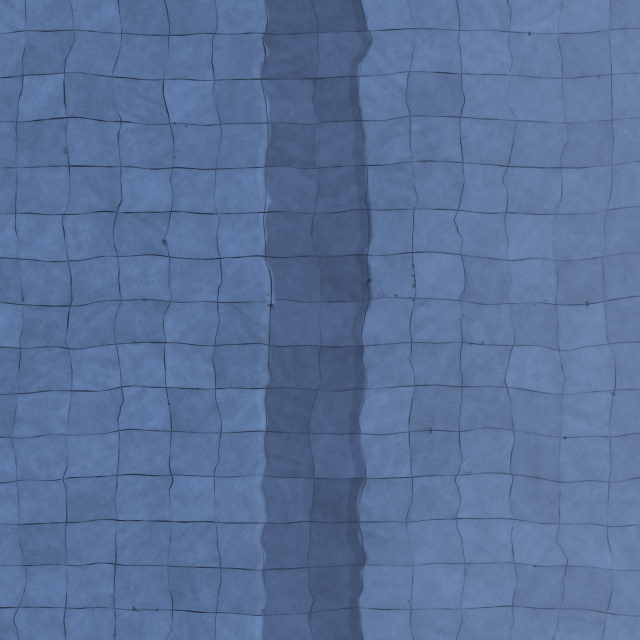
Write a Shadertoy shader that draws this texture.

```glsl
// Blue pool-floor tiles seen through rippling water, with a dark lane stripe and haze to the right.

const vec2  TILES        = vec2(13.03, 14.4);    // repeats across and down
const vec2  GRID_ORIGIN  = vec2(0.031, 0.0452);  // lower-left grout crossing
const vec2  LANE         = vec2(5.0, 7.0);       // lane edges, in tile columns
const float LINE_WIDTH   = 0.0015;
const float TILE_CONTRAST = 0.11;
const vec3  TILE_COLOR   = vec3(0.348, 0.446, 0.608);
const vec3  HAZE_COLOR   = vec3(0.428, 0.512, 0.655);
const vec3  LANE_COLOR   = vec3(0.296, 0.370, 0.512);
const vec3  GROUT_COLOR  = vec3(0.130, 0.160, 0.235);
const vec3  GLINT_COLOR  = vec3(0.460, 0.555, 0.700);

float hash(vec2 p) {
    vec3 q = fract(vec3(p.xyx) * 0.1031);
    q += dot(q, q.yzx + 33.33);
    return fract((q.x + q.y) * q.z);
}

// Value noise in -1..1
float noise(vec2 p) {
    vec2 i = floor(p), f = fract(p);
    f = f * f * (3.0 - 2.0 * f);
    float low  = mix(hash(i), hash(i + vec2(1, 0)), f.x);
    float high = mix(hash(i + vec2(0, 1)), hash(i + vec2(1, 1)), f.x);
    return 2.0 * mix(low, high, f.y) - 1.0;
}

float fbm(vec2 p) {
    float sum = 0.0, amp = 0.55;
    for (int i = 0; i < 4; i++) {
        sum += amp * noise(p);
        p = mat2(1.6, 1.2, -1.2, 1.6) * p + 7.3;
        amp *= 0.55;
    }
    return sum;
}

// Refraction: columns wobble along y, rows roll along x
vec2 ripple(vec2 p) {
    float bend = noise(vec2(p.x * 9.0, p.y * 13.0) + 3.7);
    float kink = noise(vec2(p.x * 14.0, p.y * 32.0) + 41.0);
    float roll = noise(vec2(p.x * 9.0, p.y * 3.5) + 17.0);
    float jag  = noise(vec2(p.x * 25.0, p.y * 13.0) + 63.0);
    return vec2(0.0105 * bend + 0.0080 * kink * abs(kink),
                0.0095 * roll + 0.0030 * jag);
}

// Antialiased line of a given width around distance zero
float stroke(float dist, float width, float pixel) {
    float coverage = min(width / pixel, 1.0);
    return coverage * (1.0 - smoothstep(-0.6, 0.6, (dist - 0.5 * max(width, pixel)) / pixel));
}

void mainImage(out vec4 fragColor, in vec2 fragCoord) {
    vec2 uv = fragCoord / iResolution.xy;
    float pixel = 1.0 / min(iResolution.x, iResolution.y);
    vec2 grid = (uv + ripple(uv) - GRID_ORIGIN) * TILES;
    vec2 tile = floor(grid) + 20.0;
    vec2 lineDist = abs(grid - round(grid)) / TILES;
    float haze = smoothstep(0.30, 1.05, uv.x + 0.12 * (0.5 - uv.y));

    // Base colour and the dark lane with its own wavy edges
    vec3 color = mix(TILE_COLOR, HAZE_COLOR, 0.75 * haze);
    float edge = grid.x + 0.07 * noise(vec2(3.0, uv.y * 38.0));
    float soft = 0.03 + pixel * TILES.x;
    float lane = smoothstep(-soft, soft, edge - LANE.x)
               * (1.0 - smoothstep(-soft, soft, edge - LANE.y));
    color = mix(color, LANE_COLOR, lane);
    float fringe = smoothstep(-0.24, -0.18, edge - LANE.y)
                 * (1.0 - smoothstep(-0.02, 0.06, edge - LANE.y));
    color *= 1.0 - 0.09 * fringe;
    float rim = smoothstep(-0.17, -0.12, edge - LANE.x)
              * (1.0 - smoothstep(-0.03, 0.04, edge - LANE.x));
    color = mix(color, GLINT_COLOR, 0.25 * rim);

    // Tile to tile shade, stronger in the lane, with stone grain turned per tile
    float shade = TILE_CONTRAST * (1.0 + 0.7 * lane) * (hash(tile) - 0.5);
    float angle = 6.2832 * hash(tile + 51.0);
    vec2 along = vec2(cos(angle), sin(angle));
    vec2 local = fract(grid) - 0.5;
    vec2 turned = vec2(dot(local, along), dot(local, vec2(-along.y, along.x)));
    float streak = noise(turned * vec2(1.5, 8.0) + tile * 13.0 + 0.8 * fbm(uv * 30.0));
    shade += 0.045 * streak * smoothstep(0.2, 0.7, hash(tile + 7.0));
    shade += 0.055 * fbm(uv * 24.0) + 0.060 * fbm(uv * 80.0 + 9.0);
    shade += 0.030 * noise(uv * 300.0);
    color *= 1.0 + shade * mix(1.0, 0.75, haze);

    // Pale curled glints
    float curl = abs(fbm(uv * vec2(34.0, 27.0) + 2.0 * fbm(uv * 13.0)));
    float patches = smoothstep(0.0, 0.6, noise(uv * 15.0 + 80.0));
    color = mix(color, GLINT_COLOR, 0.22 * patches * (1.0 - 0.7 * lane) * (1.0 - smoothstep(0.0, 0.08, curl)));

    // Grout: thin and broken, dark in stretches, faint in others and under the haze
    vec2 joint = round(grid) + 20.0;
    vec2 wear = vec2(noise(vec2(joint.x * 7.3, uv.y * 20.0)),
                     noise(vec2(uv.x * 17.0, joint.y * 7.3 + 30.0)));
    vec2 chips = vec2(noise(vec2(joint.x * 5.1, uv.y * 75.0)),
                      noise(vec2(uv.x * 70.0, joint.y * 5.1)));
    vec2 strength = vec2(0.44, 0.62) + vec2(0.46, 0.36) * wear + 0.20 * chips;
    strength = clamp(strength, 0.05, 0.95);
    strength *= mix(1.0, 0.45, haze) * vec2(mix(1.0, 0.55, lane), mix(1.0, 0.8, lane));
    vec2 width = LINE_WIDTH * (1.0 + 0.4 * chips);
    float grout = max(strength.x * stroke(lineDist.x, width.x, pixel),
                      strength.y * stroke(lineDist.y, width.y, pixel));
    float halo = exp(-min(lineDist.x, lineDist.y) / 0.0030);
    color *= 1.0 - 0.04 * halo;
    color = mix(color, GROUT_COLOR, grout);

    // Sparse specks of dirt caught near the joints
    float dirt = smoothstep(0.60, 0.85, noise(uv * vec2(110.0, 130.0) + 12.0));
    dirt *= smoothstep(0.35, 0.75, noise(uv * 19.0 + 5.0));
    dirt *= 1.0 - smoothstep(0.002, 0.007, min(lineDist.x, lineDist.y));
    color = mix(color, GROUT_COLOR, 0.55 * dirt);

    fragColor = vec4(clamp(color, 0.0, 1.0), 1.0);
}
```
